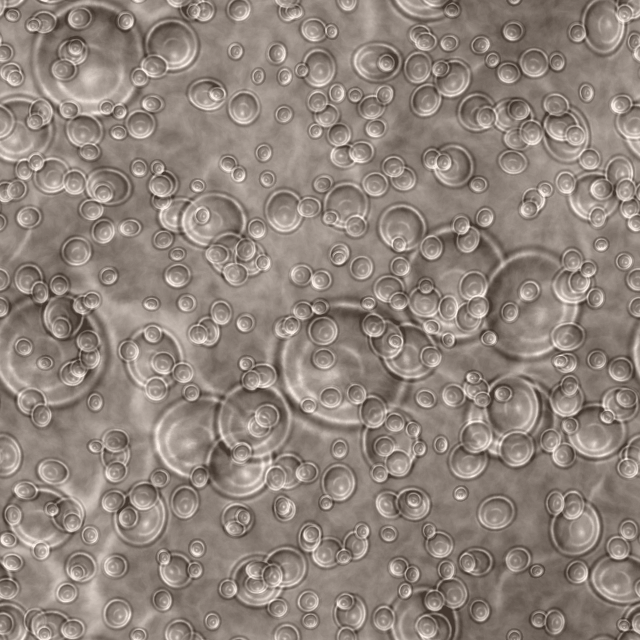
This texture is drawn by a three.js fragment shader. Its source:

```glsl
varying vec2 vUv;

vec2 hash2(vec2 p) {
  vec3 q = fract(p.xyx * vec3(0.1031, 0.1030, 0.0973));
  q += dot(q, q.yzx + 33.33);
  return fract((q.xx + q.yz) * q.zy);
}

// Gradient noise that wraps after n cells
float corner(vec2 cell, vec2 offset, float n) {
  float angle = 6.2832 * hash2(mod(cell, n) + n * 1.7).x;
  return dot(vec2(cos(angle), sin(angle)), offset);
}

float noise(vec2 uv, float n) {
  vec2 p = uv * n, c = floor(p), f = p - c;
  vec2 u = f * f * f * (f * (f * 6.0 - 15.0) + 10.0);
  vec2 e = vec2(1.0, 0.0);
  return mix(mix(corner(c, f, n), corner(c + e.xy, f - e.xy, n), u.x),
             mix(corner(c + e.yx, f - e.yx, n), corner(c + e.xx, f - e.xx, n), u.x), u.y);
}

float fbm(vec2 uv, float n) {
  float sum = 0.0, gain = 0.55;
  for (int i = 0; i < 5; i++) {
    sum += gain * noise(uv, n);
    n *= 2.0;
    gain *= 0.6;
  }
  return sum;
}

float band(float x, float centre, float width) {
  float t = (x - centre) / width;
  return exp(-t * t);
}

// Lays one size class of translucent bubbles over the brightness v
float bubbles(float v, vec2 uv, float n, float share, float grain) {
  vec2 p = uv * n, cell = floor(p);
  for (int j = -1; j <= 1; j++) {
    for (int i = -1; i <= 1; i++) {
      vec2 c = cell + vec2(float(i), float(j));
      vec2 id = mod(c, n);
      vec2 place = hash2(id + n * 7.0);
      vec2 kind = hash2(id + n * 13.0 + 5.0);
      vec2 tilt = hash2(id + n * 3.0 + 71.0);
      float radius = mix(0.19, 0.38, kind.x);
      vec2 d = (p - c - 0.05 - 0.9 * place) / radius;
      d *= 1.0 + 0.25 * (tilt - 0.5);
      float q = length(d);
      if (kind.y > share || q > 1.6) continue;

      float angle = -1.57 + 2.8 * (tilt.x - 0.5);
      vec2 light = vec2(cos(angle), sin(angle));
      float facing = dot(d, light) / max(q, 0.001);
      float w = 0.03 + 0.0012 * n / radius;

      // Shaded body with a dark inner edge
      float body = 0.50 + 0.17 * facing * q + 0.38 * grain;
      body -= 0.17 * band(q, 0.84, 0.13) * smoothstep(0.9, -0.6, facing);
      v = mix(v, body, 0.7 * (1.0 - smoothstep(1.0 - w, 1.0 + w, q)));

      // Rim, outline and outer halo
      float glow = 0.75 + 1.4 * grain;
      v += 0.30 * glow * band(q, 0.98, w) * (0.3 + 0.7 * smoothstep(0.1, 0.9, abs(facing)));
      v -= 0.13 * band(q, 1.0 + 2.2 * w, 1.3 * w);
      v += 0.15 * glow * band(q, 1.23, 0.05 + 0.4 * w) * smoothstep(-0.2, 0.8, sin(9.0 * tilt.y) * facing);

      // Inner reflections and glint
      float inner = length(d - 0.15 * light);
      v += 0.22 * glow * band(inner, 0.62, 0.8 * w + 0.02) * smoothstep(-0.3, 0.8, facing);
      v += 0.12 * band(inner, 0.38, w) * smoothstep(0.2, -0.8, facing);
      v += 0.26 * glow * band(length(d - 0.4 * light + 0.3 * (tilt - 0.5)), 0.0, 0.15);
    }
  }
  return v;
}

void main() {
  // Warped coordinates for the cloudy, fibrous medium
  vec2 drift = vec2(noise(vUv, 5.0), noise(vUv + 0.37, 5.0));
  vec2 flow = vUv + 0.07 * drift;
  vec2 curl = vec2(fbm(flow, 11.0), fbm(flow + 0.43, 11.0));
  float cloud = fbm(flow, 3.0);
  float wisps = 0.22 - abs(noise(flow + 0.035 * curl, 23.0));
  float fine = fbm(vUv + 0.02 * curl, 37.0);
  float grain = 0.45 * wisps + 0.35 * fine;

  // Milky depth with bright folds
  float v = 0.50 + 0.24 * cloud + 0.30 * grain;
  float fold = band(noise(flow + 0.02 * curl, 7.0), 0.0, 0.07);
  v += 0.20 * fold * smoothstep(-0.05, 0.4, noise(vUv + 0.21, 4.0) + 0.1);

  // Bubbles from large to tiny
  vec2 wobble = vUv + 0.010 * drift + 0.0025 * curl;
  v = bubbles(v, wobble, 4.0, 0.60, grain);
  v = bubbles(v, wobble, 7.0, 0.62, grain);
  v = bubbles(v, wobble, 13.0, 0.62, grain);
  v = bubbles(v, wobble, 22.0, 0.50, grain);

  // Broad light and dark regions, warm grey tint
  v += 0.13 * noise(vUv + 0.13, 3.0) + 0.05 * fine;
  v = clamp(v, 0.22, 0.93);
  gl_FragColor = vec4(v + vec3(0.045, 0.0, -0.033), 1.0);
}
```
